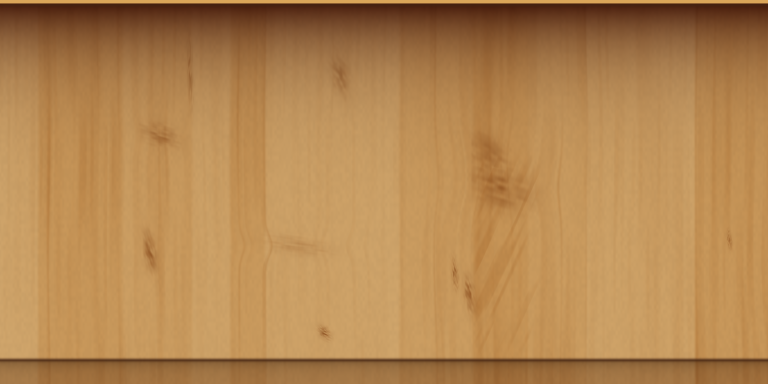
This texture is drawn by a Shadertoy shader. Its source:

```glsl
// A wooden shelf back: pale vertical boards with grain, seams and knots, framed
// by a lit top lip and a lower ledge. Stretched value noise makes the fibres,
// Gaussian stains make the knots, and exponential falloff makes the shadows.

const vec3 PALE_WOOD   = vec3(0.805, 0.640, 0.415);
const vec3 HONEY_WOOD  = vec3(0.765, 0.565, 0.320);
const vec3 GRAIN_COLOR = vec3(0.670, 0.430, 0.190);
const vec3 KNOT_COLOR  = vec3(0.550, 0.310, 0.120);
const vec3 LIP_COLOR   = vec3(0.860, 0.650, 0.350);
const vec3 LINE_COLOR  = vec3(0.270, 0.140, 0.070);

const float LIP_Y = 0.991;            // lower edge of the top lip
const float LEDGE_Y = 0.0625;         // upper edge of the lower ledge
const float SHADOW_LENGTH = 0.120;
const vec3  SHADOW_DEPTH = vec3(0.66, 0.84, 0.90);
const float FIBRE_AMOUNT = 0.38;
const float SEAM_AMOUNT = 0.28;

// Board tones: left edge, right edge, honey amount
const int BOARD_COUNT = 7;
const vec3 BOARDS[BOARD_COUNT] = vec3[](
    vec3(0.100, 0.320, 0.55), vec3(0.320, 0.500, 0.30),
    vec3(0.600, 0.690, 0.50), vec3(1.040, 1.232, 0.35),
    vec3(1.232, 1.375, 0.60), vec3(1.375, 1.525, 0.35),
    vec3(1.810, 2.050, 0.55));

const int SEAM_COUNT = 10;
const float SEAMS[SEAM_COUNT] = float[](
    0.100, 0.125, 0.310, 0.620, 0.690, 1.135, 1.232, 1.460, 1.525, 1.810);

// Knots: centre and radii, then stain strength
const int KNOT_COUNT = 11;
const vec4 KNOTS[KNOT_COUNT] = vec4[](
    vec4(0.417, 0.648, 0.040, 0.025), vec4(0.390, 0.344, 0.016, 0.045),
    vec4(0.885, 0.805, 0.022, 0.045), vec4(0.846, 0.133, 0.014, 0.014),
    vec4(1.185, 0.285, 0.008, 0.030), vec4(1.222, 0.235, 0.014, 0.040),
    vec4(1.300, 0.510, 0.070, 0.045), vec4(1.270, 0.600, 0.050, 0.045),
    vec4(1.900, 0.375, 0.006, 0.020), vec4(0.495, 0.810, 0.007, 0.070),
    vec4(0.780, 0.360, 0.075, 0.022));
const float STAINS[KNOT_COUNT] = float[](
    0.60, 0.80, 0.50, 0.90, 0.80, 0.75, 0.75, 0.60, 0.70, 0.50, 0.28);

float hash(vec2 p) {
    return fract(sin(dot(p, vec2(127.1, 311.7))) * 43758.5453);
}

float noise(vec2 p) {
    vec2 i = floor(p), f = fract(p);
    f = f * f * (3.0 - 2.0 * f);
    return mix(mix(hash(i), hash(i + vec2(1, 0)), f.x),
               mix(hash(i + vec2(0, 1)), hash(i + vec2(1, 1)), f.x), f.y);
}

float band(float x, float left, float right, float blur) {
    return smoothstep(left - blur, left + blur, x)
         * (1.0 - smoothstep(right - blur, right + blur, x));
}

vec3 wood(vec2 p) {
    // Knots push the fibres aside and leave a broken stain
    float bend = 0.012 * (noise(vec2(p.x * 5.0, p.y * 3.0)) - 0.5);
    float stain = 0.0;
    for (int i = 0; i < KNOT_COUNT; i++) {
        vec2 q = (p - KNOTS[i].xy) / KNOTS[i].zw;
        bend += 0.35 * KNOTS[i].z * q.x * exp(-0.35 * dot(q, q));
        float slant = q.y + 0.45 * q.x;
        float flecks = noise(vec2(q.x * 2.5, slant * 4.0) + float(i) * 7.3);
        float shape = exp(-q.x * q.x - slant * slant);
        stain = max(stain, STAINS[i] * shape * (0.25 + 0.85 * flecks));
    }
    float x = p.x + bend;

    // Board tones
    float tone = 0.30 * noise(vec2(x * 9.0, p.y * 1.2));
    for (int i = 0; i < BOARD_COUNT; i++)
        tone += BOARDS[i].z * band(p.x, BOARDS[i].x, BOARDS[i].y, 0.006);
    vec3 color = mix(PALE_WOOD, HONEY_WOOD, clamp(tone, 0.0, 1.0));

    // Long fibres, strongest on the honey boards
    float coarse = smoothstep(0.48, 0.95, noise(vec2(x * 48.0, p.y * 1.8)));
    float fine = smoothstep(0.40, 1.0, noise(vec2(x * 105.0, p.y * 3.5 + 9.0)));
    float fibres = (0.6 * coarse + 0.5 * fine) * (0.35 + 0.75 * tone);

    // Slanting figure below the large knot
    float figure = noise(vec2((p.x - 0.45 * p.y) * 85.0, p.y * 9.0));
    figure = smoothstep(0.45, 0.9, figure) * band(p.x, 1.236, 1.40, 0.012);
    fibres += 0.8 * figure * band(p.y, 0.10, 0.58, 0.06);
    color = mix(color, GRAIN_COLOR, clamp(FIBRE_AMOUNT * fibres, 0.0, 0.7));

    // Seams fade in and out along their length
    for (int i = 0; i < SEAM_COUNT; i++) {
        float d = (x - SEAMS[i]) / 0.0035;
        float wear = noise(vec2(float(i) * 3.7, p.y * 4.0));
        color = mix(color, GRAIN_COLOR, SEAM_AMOUNT * wear * exp(-d * d));
    }

    float clipped = stain * (1.0 - 0.8 * band(p.x, 1.10, 1.228, 0.004)
                          * band(p.y, 0.42, 0.75, 0.02));
    color = mix(color, KNOT_COLOR, clamp(clipped, 0.0, 0.8));
    return color * (0.985 + 0.03 * noise(p * vec2(170.0, 90.0)));
}

void mainImage(out vec4 fragColor, in vec2 fragCoord) {
    vec2 p = fragCoord / iResolution.y;
    p.x *= 2.0 * iResolution.y / iResolution.x;
    float soft = 0.75 / iResolution.y;
    vec3 color = wood(p);

    // Shadow cast by the lip
    float drop = max(LIP_Y - p.y, 0.0);
    color *= 1.0 - SHADOW_DEPTH * exp(-drop / SHADOW_LENGTH);

    // Lower ledge, darkest beneath its edge
    float below = max(LEDGE_Y - p.y, 0.0);
    vec3 ledge = color * (vec3(0.82, 0.76, 0.70) - 0.22 * exp(-below / 0.018));
    color = mix(ledge, color, smoothstep(-soft, soft, p.y - LEDGE_Y));
    float crease = (p.y - LEDGE_Y) / 0.0045;
    color = mix(color, LINE_COLOR, 0.70 * exp(-crease * crease));

    // Lit top lip and the dark line under it
    float gap = (p.y - LIP_Y + 0.004) / 0.005;
    color = mix(color, LINE_COLOR, 0.75 * exp(-gap * gap));
    color = mix(color, LIP_COLOR, smoothstep(-soft, soft, p.y - LIP_Y));
    fragColor = vec4(color, 1.0);
}
```
